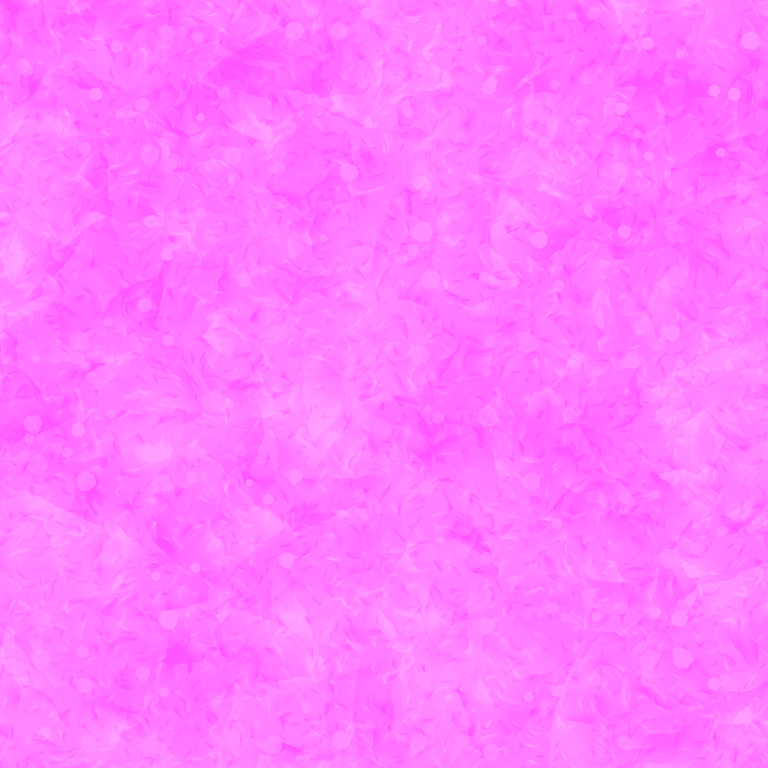
Give the GLSL for this texture, as a three.js fragment shader.

```glsl
// Mottled pink wash: soft clouds of layered sines under ragged, one-sided shards,
// with pale round flecks and thin diagonal scratches. All layers add up to one
// tone, which drives the green channel between a deep and a pale pink.
varying vec2 vUv;

const float TAU = 6.2831853;
const vec3 DEEP_PINK = vec3(1.0, 0.34, 1.0);
const vec3 PALE_PINK = vec3(1.0, 0.62, 1.0);
const float BASE_TONE = 0.505;
const float CLOUD_SCALE = 10.0;
const float CLOUD_GAIN = 0.21;
const float SHARD_SCALE = 5.0;
const float SHARD_GAIN = 0.31;
const float SHARD_GROWTH = 1.04;
const float SHARD_EDGE = 0.0016;
const float WARP_SCALE = 24.0;
const float WARP_AMOUNT = 0.010;
const float FLECK_TONE = 0.83;
const float SCRATCH_ANGLE = 0.70;
const float SCRATCH_GAIN = 0.16;

mat2 rotation(float angle) {
  float c = cos(angle), s = sin(angle);
  return mat2(c, s, -s, c);
}

vec3 hash3(vec2 p) {
  vec3 q = fract(p.xyx * vec3(0.1031, 0.1030, 0.0973));
  q += dot(q, q.yxz + 33.33);
  return fract((q.xxy + q.yzz) * q.zyx);
}

// Layered sines, each octave turned and bent by its own cross wave.
float layeredSines(vec2 p) {
  mat2 turn = rotation(1.1);
  float sum = 0.0, gain = 0.5;
  for (int i = 0; i < 5; i++) {
    sum += gain * sin(p.x + 1.4 * sin(p.y + 0.6 * sum));
    p = turn * p * 1.9 + vec2(2.3, 5.1);
    gain *= 0.6;
  }
  return sum;
}

// One shard per cell: crisp on one side and one end, fading away elsewhere.
float shards(vec2 p, float edge, float seed) {
  float sum = 0.0;
  vec2 home = floor(p);
  for (int y = -1; y <= 1; y++) {
    for (int x = -1; x <= 1; x++) {
      vec2 cell = home + vec2(float(x), float(y));
      vec3 place = hash3(cell + seed);
      vec3 look = hash3(cell + seed + 71.0);
      vec2 q = rotation(place.z * TAU) * (p - cell - place.xy);
      float front = q.x - (look.y - 0.5) * q.y - 0.2 * q.y * q.y;
      float body = smoothstep(0.0, edge, front);
      body *= 1.0 - smoothstep(0.05, 0.25 + 0.4 * look.z, q.x);
      body *= smoothstep(0.0, edge, q.y + 0.3 + 0.3 * look.y + 0.4 * q.x);
      body *= 1.0 - smoothstep(0.1, 0.75, abs(q.y));
      sum += body * (2.0 * look.x - 1.0);
    }
  }
  return sum;
}

// Opacity of slightly lumpy round flecks, at most one in each cell.
float flecks(vec2 uv, float grid, float density, float seed) {
  vec2 cell = floor(uv * grid);
  vec3 place = hash3(cell + seed);
  vec3 look = hash3(cell + seed + 37.0);
  vec2 d = fract(uv * grid) - mix(vec2(0.2), vec2(0.8), place.xy);
  float angle = atan(d.y, d.x + 0.00001) + TAU * look.z;
  float lump = 1.0 + 0.04 * sin(3.0 * angle) + 0.03 * sin(7.0 * angle);
  float radius = mix(0.09, 0.16, look.x) * lump;
  float disc = 1.0 - smoothstep(-0.001, 0.001, (length(d) - radius) / grid);
  return disc * step(place.z, density) * mix(0.35, 0.9, look.y);
}

// Short hairlines rising to the right.
float scratches(vec2 uv) {
  vec2 stretch = vec2(3.5, 11.0);
  vec2 p = rotation(-SCRATCH_ANGLE) * uv * stretch;
  vec3 h = hash3(floor(p) + 19.0);
  vec2 f = fract(p);
  float offset = abs(f.y - 0.2 - 0.6 * h.x - 0.1 * (f.x - 0.5)) / stretch.y;
  float line = 1.0 - smoothstep(0.0003, 0.0016, offset);
  float ends = smoothstep(0.0, 0.3, f.x) * (1.0 - smoothstep(0.6, 1.0, f.x));
  return line * ends * step(0.6, h.y) * h.z;
}

void main() {
  // Ragged coordinates roughen the shard borders.
  vec2 bend = vec2(layeredSines(vUv * WARP_SCALE),
                   layeredSines(vUv.yx * WARP_SCALE + 7.0));
  vec2 ragged = vUv + WARP_AMOUNT * bend;

  // Clouds, a little paler toward the bottom.
  float tone = BASE_TONE + CLOUD_GAIN * layeredSines(ragged * CLOUD_SCALE + 3.0);
  tone += 0.18 * (0.4 - vUv.y) * (1.0 - vUv.y);

  // Shards from broad to fine.
  float scale = SHARD_SCALE, gain = SHARD_GAIN;
  for (int i = 0; i < 6; i++) {
    tone += gain * shards(ragged * scale, SHARD_EDGE * scale, 13.0 * float(i) + 5.0);
    scale *= 1.7;
    gain *= SHARD_GROWTH;
  }

  // Flecks and scratches on top.
  tone += SCRATCH_GAIN * scratches(vUv);
  tone = mix(tone, max(tone, FLECK_TONE), flecks(vUv, 12.0, 0.65, 3.0));
  tone = mix(tone, max(tone, FLECK_TONE), flecks(vUv + 0.03, 19.0, 0.3, 91.0));

  gl_FragColor = vec4(mix(DEEP_PINK, PALE_PINK, clamp(tone, 0.0, 1.0)), 1.0);
}
```
